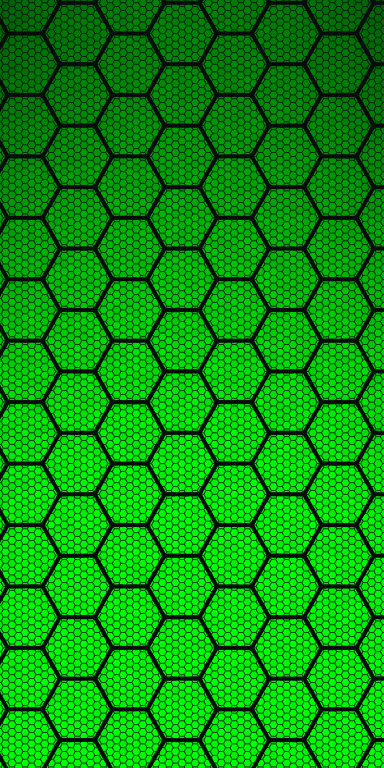
Write a WebGL 1 fragment shader that draws this pattern.

```glsl
precision highp float;

uniform vec2 u_resolution;

float hash(vec2 p) {
  vec3 q = fract(vec3(p.xyx) * 0.1031);
  q += dot(q, q.yzx + 33.33);
  return fract((q.x + q.y) * q.z);
}

float valueNoise(vec2 p) {
  vec2 cell = floor(p);
  vec2 f = fract(p);
  f = f * f * (3.0 - 2.0 * f);
  return mix(mix(hash(cell), hash(cell + vec2(1.0, 0.0)), f.x),
             mix(hash(cell + vec2(0.0, 1.0)), hash(cell + 1.0), f.x), f.y);
}

// Flat-topped honeycomb of unit height: x = distance to edge, yz = cell index
vec3 honeycomb(vec2 p) {
  vec2 period = vec2(1.7320508, 1.0);
  vec2 a = mod(p + 0.5 * period, period) - 0.5 * period;
  vec2 b = mod(p, period) - 0.5 * period;
  vec2 local = dot(a, a) < dot(b, b) ? a : b;
  vec2 q = abs(local);
  float edge = 0.5 - max(q.y, dot(q, vec2(0.8660254, 0.5)));
  return vec3(edge, floor((p - local) / period * 2.0 + 0.5));
}

// Antialiased stroke coverage
float stroke(float dist, float halfWidth, float pixel) {
  return 1.0 - smoothstep(halfWidth - 0.5 * pixel, halfWidth + 0.5 * pixel, dist);
}

void main() {
  vec2 uv = gl_FragCoord.xy / u_resolution;
  vec2 p = vec2(uv.x * 6.358 - 3.014, uv.y * 12.5 + 0.045);
  float pixel = 12.5 / u_resolution.y;

  // Green glow fading towards the top and its corners
  float shade = smoothstep(0.3, 1.05, uv.y);
  float side = abs(uv.x - 0.5) * 2.0;
  float light = 1.0 - 0.5 * shade - 0.12 * side * side * uv.y;
  vec3 color = vec3(0.01, 0.99 * light, 0.03);

  // Fine mesh with slight variation from cell to cell
  vec3 mesh = honeycomb(p * 8.0);
  color *= 0.95 + 0.08 * hash(mesh.yz + 80.0);
  vec3 ink = vec3(0.04, 0.05, 0.05);
  color = mix(color, ink, 0.76 * stroke(mesh.x, 0.07, pixel * 8.0));

  // Heavy frame with faintly rough edges and worn grey specks
  float grain = valueNoise(p * 22.0 + 100.0);
  float frame = stroke(honeycomb(p).x, 0.030 + 0.008 * grain, pixel * 1.3);
  color = mix(color, ink * (0.6 + 0.8 * grain), frame);

  gl_FragColor = vec4(color, 1.0);
}
```
